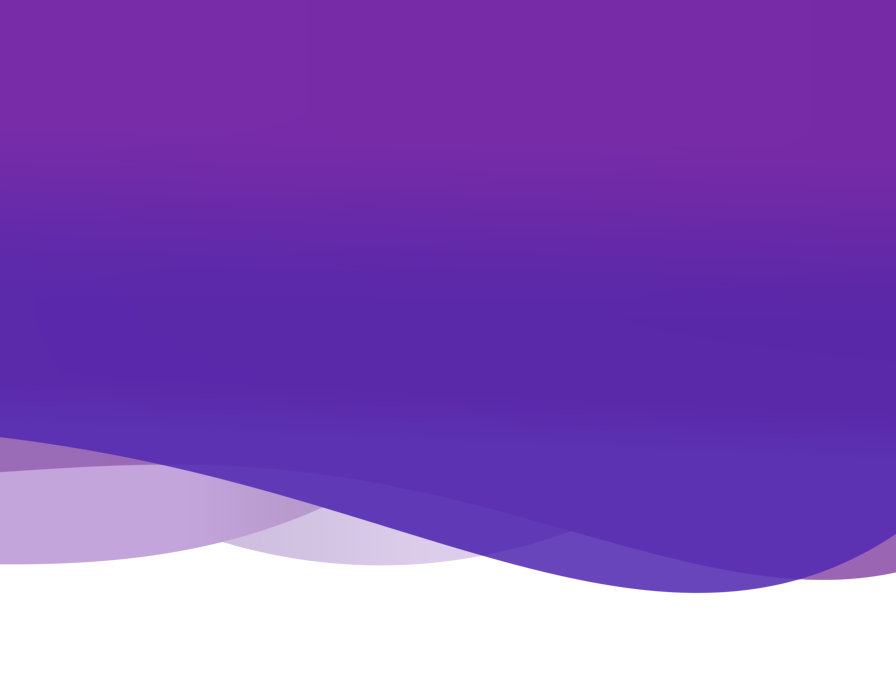
Give the GLSL for this background, as a WebGL 2 fragment shader.

```glsl
#version 300 es
precision highp float;
// Violet sky gradient ending in translucent overlapping waves on white.
// Each wave edge is a smooth height curve; layers are painted back to front,
// and the top sheet is tinted by the layers that lie beneath it.

#define SKY_TILT 0.055
#define FADE_TOP 0.835
#define FADE_END 0.53
#define EDGE_PIXELS 0.8

uniform vec2 u_resolution;
out vec4 fragColor;

const vec3 WHITE = vec3(1.0);
const vec3 PLUM = vec3(0.475, 0.173, 0.660);
const vec3 INDIGO = vec3(0.355, 0.163, 0.670);
const vec3 BLUE_VIOLET = vec3(0.360, 0.198, 0.698);
const vec3 SHEET_DEEP = vec3(0.378, 0.228, 0.712);
const vec3 SHEET_LIGHT = vec3(0.412, 0.272, 0.735);
const vec3 MAUVE = vec3(0.605, 0.420, 0.715);
const vec3 LILAC = vec3(0.765, 0.643, 0.860);
const vec3 LILAC_SHADE = vec3(0.720, 0.600, 0.800);
const vec3 LAVENDER = vec3(0.810, 0.750, 0.880);
const vec3 LAVENDER_LIGHT = vec3(0.865, 0.805, 0.920);

// Quartic through five evenly spaced heights, t in 0..4 (Newton form)
float waveHeight(float t, float h0, float h1, float h2, float h3, float h4) {
    float d1 = h1 - h0;
    float d2 = h2 - 2.0 * h1 + h0;
    float d3 = h3 - 3.0 * h2 + 3.0 * h1 - h0;
    float d4 = h4 - 4.0 * h3 + 6.0 * h2 - 4.0 * h1 + h0;
    return h0 + t * (d1 + (t - 1.0) * (d2 / 2.0
         + (t - 2.0) * (d3 / 6.0 + (t - 3.0) * d4 / 24.0)));
}

// Smooth coverage of the area above a height
float above(float y, float height) {
    float w = EDGE_PIXELS / u_resolution.y;
    return smoothstep(-w, w, y - height);
}

vec3 skyColor(vec2 p) {
    float level = p.y + SKY_TILT * (p.x - 0.5);
    vec3 sky = mix(INDIGO, PLUM, smoothstep(FADE_END, FADE_TOP, level));
    sky = mix(sky, BLUE_VIOLET, 1.0 - smoothstep(0.335, 0.43, level));
    return sky - vec3(0.008, 0.007, 0.010) * p.x * smoothstep(0.3, 0.6, p.y);
}

void main() {
    vec2 p = gl_FragCoord.xy / u_resolution;

    // Wave edges
    float sheetEdge = waveHeight(4.0 * p.x, 0.3590, 0.2966, 0.2000, 0.1316, 0.2171);
    float ribbonEdge = waveHeight(4.0 * p.x, 0.3077, 0.3171, 0.2692, 0.1812, 0.1607);
    float lilacEdge = waveHeight(8.0 * p.x, 0.1726, 0.1786, 0.2060, 0.2650, 0.3658);
    float bowlOffset = p.x - 0.4245;
    float bowlEdge = 0.171 + 1.103 * bowlOffset * bowlOffset;

    float sheet = above(p.y, sheetEdge);
    float ribbon = above(p.y, ribbonEdge);
    float lilac = above(p.y, lilacEdge);
    float bowl = above(p.y, bowlEdge);

    // Pale layers on white
    vec3 lavender = mix(LAVENDER, LAVENDER_LIGHT, smoothstep(0.25, 0.52, p.x));
    vec3 lilacTone = mix(LILAC, LILAC_SHADE, smoothstep(0.19, 0.36, p.x));
    vec3 color = mix(WHITE, lavender, bowl);
    color = mix(color, lilacTone, lilac);
    color = mix(color, MAUVE - vec3(0.0, 0.02, 0.015) * p.x, ribbon);

    // Violet sheet, lighter where less lies beneath it
    vec3 sheetTone = mix(SHEET_LIGHT, SHEET_DEEP, max(bowl, 0.8 * lilac));
    sheetTone = mix(sheetTone, skyColor(p), ribbon);
    color = mix(color, sheetTone, sheet);

    fragColor = vec4(color, 1.0);
}
```
